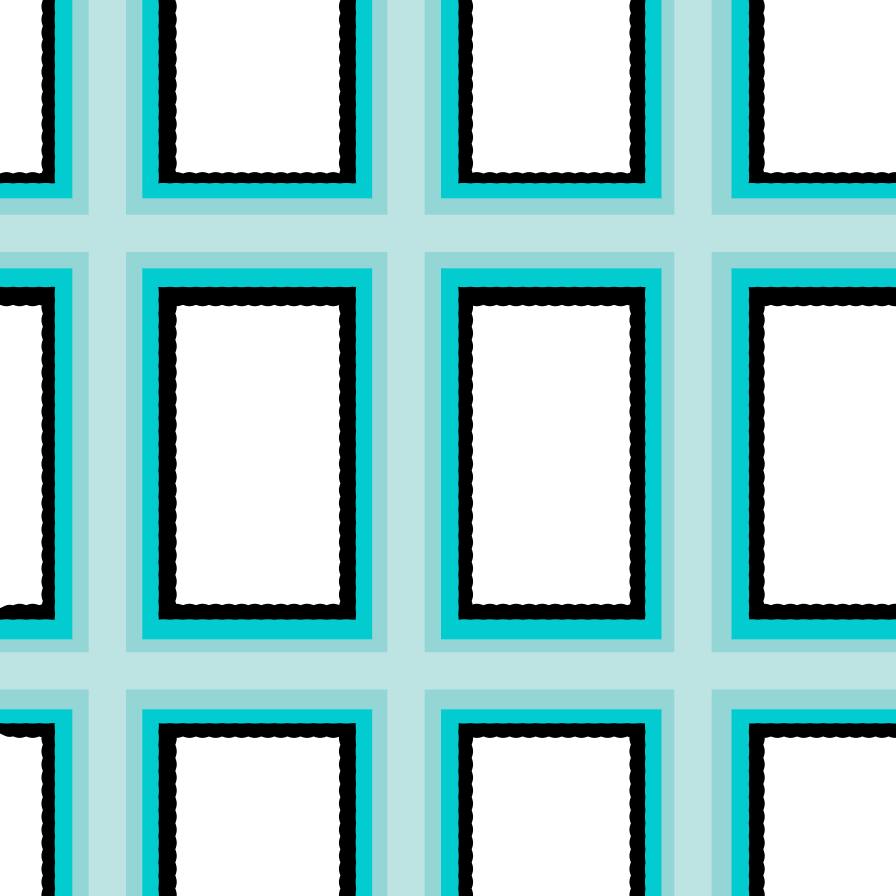
Reproduce this pattern procedurally as a Shadertoy shader.

```glsl
// Grid of tall white panes with black, cyan and pale teal layered frames.

// Uneven bars: three upright, then two level, on a canvas 768 units wide.
const float barCentre[5] = float[5](92.0, 348.0, 594.0, 200.0, 575.0);

// Reach of the teal, cyan and black bands on each side of a bar's centre.
const vec3 reachBefore[5] = vec3[5](
    vec3(30, 45, 56), vec3(29, 43, 57), vec3(27, 41, 54),
    vec3(30, 43, 52), vec3(27, 44, 57));
const vec3 reachAfter[5] = vec3[5](
    vec3(30, 44, 59), vec3(30, 45, 57), vec3(33, 48, 61),
    vec3(30, 46, 62), vec3(33, 45, 57));

// Signed distances to the pale, teal, cyan and black bands of one bar.
vec4 barDistance(float across, float along, int i) {
    float offset = across - barCentre[i];
    vec3 reach = offset < 0.0 ? reachBefore[i] : reachAfter[i];
    // Shallow scallops along the black outline.
    float scallop = abs(sin(along * 3.14159 / 11.2)) - 0.6;
    reach.yz += scallop * vec2(0.4, 1.2);
    return abs(offset) - vec4(16.0, reach);
}

void mainImage(out vec4 fragColor, in vec2 fragCoord) {
    vec2 p = 768.0 * vec2(fragCoord.x, iResolution.y - fragCoord.y) / iResolution.xy;
    float pixel = 768.0 / iResolution.y;

    // Union of all bars, band by band.
    vec4 dist = vec4(1e4);
    for (int i = 0; i < 5; i++) {
        bool upright = i < 3;
        vec4 bar = barDistance(upright ? p.x : p.y, upright ? p.y : p.x, i);
        // The lower level outline tapers at the left margin.
        if (i == 4) bar.w += 2.5 * pow(1.0 - smoothstep(0.0, 16.0, p.x), 2.0);
        dist = min(dist, bar);
    }
    vec4 cover = clamp(0.5 - dist / pixel, 0.0, 1.0);

    // Paint from the widest band to the narrowest.
    vec3 colour = mix(vec3(1.0), vec3(0.0), cover.w);
    colour = mix(colour, vec3(0.01, 0.80, 0.82), cover.z);
    colour = mix(colour, vec3(0.58, 0.84, 0.84), cover.y);
    colour = mix(colour, vec3(0.74, 0.89, 0.89), cover.x);
    fragColor = vec4(colour, 1.0);
}
```
